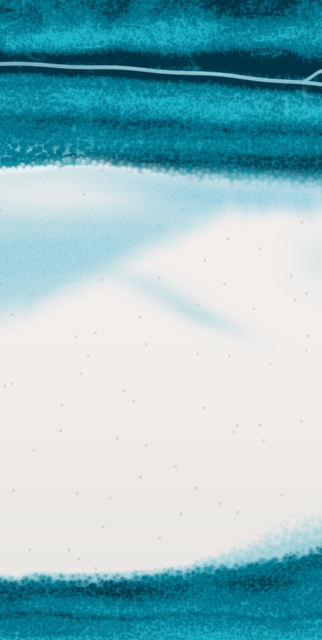
This background is drawn by a Shadertoy shader. Its source:

```glsl
// Poured teal ink: a pale wash and bare paper between two dark inky bands.
// Soft curves bound each layer; warped sines give the marbled streaks,
// and cellular noise gives the pigment grain and paper flecks.

float bell(float d, float width) {
    return exp(-d * d / (width * width));
}

vec2 hash2(vec2 cell) {
    vec3 h = fract(cell.xyx * vec3(0.1031, 0.1030, 0.0973));
    h += dot(h, h.yzx + 33.33);
    return fract((h.xx + h.yz) * h.zy);
}

// Distance to the nearest scattered point
float cells(vec2 p) {
    vec2 base = floor(p);
    float nearest = 2.0;
    for (int j = -1; j <= 1; j++)
        for (int i = -1; i <= 1; i++) {
            vec2 cell = base + vec2(i, j);
            nearest = min(nearest, distance(p, cell + hash2(cell)));
        }
    return nearest;
}

// Layered, rotated and warped sines, about -1 to 1
float waves(vec2 p) {
    float sum = 0.0, amp = 0.5;
    for (int i = 0; i < 6; i++) {
        p = mat2(0.8, 0.6, -0.6, 0.8) * p + 1.7;
        p += 0.7 * sin(p.yx * 1.3);
        sum += amp * sin(p.x) * cos(p.y);
        p *= 1.75;
        amp *= 0.68;
    }
    return sum;
}

vec3 inkColor(float light) {
    vec3 deep = vec3(0.0, 0.20, 0.27);
    vec3 teal = vec3(0.005, 0.47, 0.56);
    vec3 bright = vec3(0.12, 0.71, 0.79);
    vec3 ink = mix(deep, teal, smoothstep(0.0, 0.5, light));
    return mix(ink, bright, smoothstep(0.45, 1.0, light));
}

void mainImage(out vec4 fragColor, in vec2 fragCoord) {
    vec2 uv = fragCoord / iResolution.xy;
    vec2 p = fragCoord / iResolution.y;
    float x = uv.x, y = uv.y;

    // Shared textures
    float mottle = waves(p * vec2(24.0, 38.0));
    float streak = waves(vec2(p.x * 7.0, (y + 0.025 * x) * 75.0) + 4.0);
    float cloud = waves(p * vec2(9.0, 14.0) + 2.0);
    float grain = cells(p * 190.0) - 0.45;
    float coarse = cells(p * 105.0) - 0.45;

    // Bare paper with faint flecks
    vec3 color = mix(vec3(0.915, 0.905, 0.895), vec3(0.945, 0.932, 0.922),
                     smoothstep(0.1, 0.5, y));
    color -= 0.09 * smoothstep(0.05, 0.02, cells(p * 15.0));

    // Pale wash, strongest at lower left, with a diagonal veil
    float washTop = 0.735 - 0.018 * x * x + 0.014 * bell(x - 0.27, 0.17);
    float washLow = mix(0.49, 0.66, smoothstep(-0.1, 0.9, x));
    float body = smoothstep(-0.012, 0.045, y - washLow + 0.012 * cloud);
    float wash = 0.42 + 0.42 * bell(y - 0.585 - 0.07 * x, 0.065) * (1.0 - 0.6 * x);
    wash += 0.35 * bell(y - 0.735 + 0.065 * x, 0.025) * smoothstep(0.2, 0.6, x);
    wash -= 0.30 * bell(x - 0.16, 0.3) * bell(y - 0.695, 0.035);
    wash = body * (wash + 0.10 * cloud + 0.05 * streak);

    // Loose smudge below the wash and a trace at the right
    float along = x - 0.60;
    wash += 0.42 * bell(along, 0.14) * bell(y - 0.514 + 0.2 * along + 0.006 * cloud, 0.017);
    wash += 0.22 * bell(x - 0.43, 0.13) * bell(y - 0.562 + 0.12 * (x - 0.43), 0.018);
    wash += 0.16 * bell(x - 0.99, 0.08) * bell(y - 0.595, 0.04);
    wash *= 1.0 + 0.25 * grain;
    color = mix(color, vec3(0.56, 0.80, 0.87), clamp(wash, 0.0, 1.0));
    color = mix(color, vec3(0.93, 0.96, 0.96),
                0.75 * bell(y - washTop + 0.004, 0.006) * smoothstep(0.75, 0.1, x));

    // Upper ink: dark bands beside the thread and along the flow
    float thread = 0.900 - 0.010 * x - 0.023 * x * x + 0.0012 * sin(x * 21.0);
    float above = smoothstep(-0.005, 0.01, y - thread);
    float light = 0.60 + mix(0.18 * streak + 0.12 * mottle, 0.32 * mottle, above);
    light += 0.15 * bell(y - 0.945, 0.025) * bell(x - 0.3, 0.5);
    light += 0.16 * bell(y - thread + 0.045, 0.022);
    light -= 0.30 * smoothstep(0.95, 1.0, y) * (0.5 + x);
    light -= 0.72 * bell(y - thread - 0.010 - 0.012 * x, 0.010 + 0.015 * x);
    light -= 0.60 * bell(y - thread + 0.009, 0.008);
    light -= 0.28 * bell(y - 0.817 + 0.022 * x + 0.004 * cloud, 0.010);
    light -= 0.38 * x * bell(y - 0.752 + 0.01 * x, 0.018);
    light += 0.30 * grain + 0.22 * coarse;
    float topEdge = y - washTop + 0.004 * mottle + 0.012 * coarse;
    float inkTop = smoothstep(-0.004 - 0.016 * x, 0.008 + 0.012 * x, topEdge);
    color = mix(color, inkColor(light), inkTop);

    // Pale foam grains, thickest at the left
    float foam = bell(y - 0.764 + 0.01 * x, 0.012) * smoothstep(0.6, 0.0, x);
    foam += 0.3 * bell(y - 0.84, 0.025) * smoothstep(0.5, 1.0, x);
    color = mix(color, vec3(0.62, 0.80, 0.83), 0.75 * foam * smoothstep(0.0, 0.3, coarse));

    // Light thread, forking at the right
    float fork = thread + 0.022 * smoothstep(0.93, 1.01, x);
    float line = smoothstep(0.0045, 0.0015, abs(y - thread));
    line = max(line, smoothstep(0.005, 0.001, abs(y - fork)) * smoothstep(0.90, 0.96, x));
    color = mix(color, vec3(0.60, 0.80, 0.85) + 0.08 * streak, 0.88 * line);

    // Lower ink with a grainy haze rising at the right
    float shore = 0.092 + 0.012 * x + 0.036 * x * x * x + 0.006 * mottle + 0.004 * cloud;
    float rise = 0.012 + 0.060 * smoothstep(0.5, 1.0, x);
    float haze = smoothstep(rise, 0.0, y - shore + 0.03 * coarse * smoothstep(0.4, 1.0, x));
    color = mix(color, vec3(0.42, 0.75, 0.82), 0.65 * haze);
    float depth = 0.58 + 0.14 * streak + 0.10 * mottle + 0.32 * grain + 0.2 * coarse;
    depth -= 0.26 * bell(y - shore + 0.022, 0.018);
    depth -= 0.22 * bell(y - 0.037 - 0.004 * sin(x * 13.0), 0.005);
    depth += 0.16 * smoothstep(0.035, 0.0, y);
    float inkLow = smoothstep(0.007, -0.010, y - shore + 0.012 * coarse);
    color = mix(color, inkColor(depth), inkLow);

    fragColor = vec4(clamp(color, 0.0, 1.0), 1.0);
}
```
